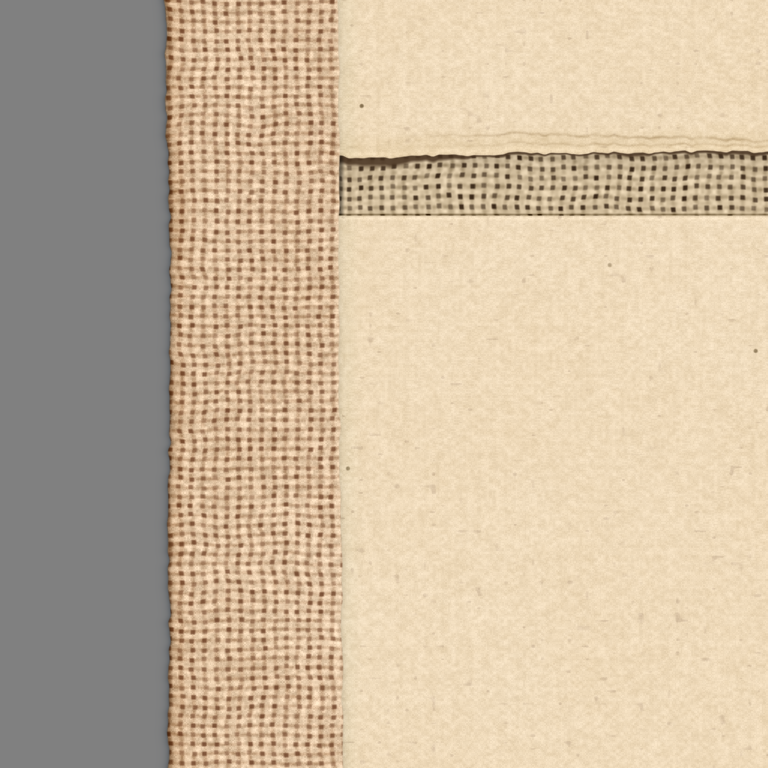
Give the GLSL for this texture, as a WebGL 1 fragment shader.

```glsl
precision highp float;
// Worn book board: a woven cloth spine beside cream paper on a grey ground.
// Cloth is a warped grid of holes joined by thread grooves; paper is fine
// grain with faint fibres, split by a torn slot that shows more cloth.
uniform vec2 u_resolution;

float hash(vec2 p) {
  return fract(sin(dot(p, vec2(127.1, 311.7))) * 43758.5453);
}

float noise(vec2 p) {
  vec2 i = floor(p), f = fract(p);
  f = f * f * (3.0 - 2.0 * f);
  return mix(mix(hash(i), hash(i + vec2(1.0, 0.0)), f.x),
             mix(hash(i + vec2(0.0, 1.0)), hash(i + 1.0), f.x), f.y);
}

float fbm(vec2 p) {
  float sum = 0.0, amp = 0.5;
  for (int i = 0; i < 4; i++) {
    sum += amp * noise(p);
    p = p * 2.03 + 17.3;
    amp *= 0.5;
  }
  return sum;
}

float dot2d(vec2 p, vec2 center) {
  return 1.0 - smoothstep(0.001, 0.004, length(p - center));
}

// Returns hole darkness in x and thread relief in y.
vec2 weave(vec2 p, vec2 pitch) {
  vec2 warp = vec2(noise(p * vec2(12.0, 38.0)), noise(p * vec2(24.0, 13.0) + 9.0)) - 0.5;
  vec2 q = (p + warp * 0.006) / pitch;
  vec2 cell = floor(q), f = fract(q) - 0.5;
  vec2 groove = 0.5 - 0.5 * cos(6.2832 * q);
  groove *= groove;
  f += (vec2(hash(cell), hash(cell + 31.0)) - 0.5) * 0.2;
  vec2 box = 1.0 - smoothstep(vec2(0.08, 0.10), vec2(0.32, 0.36), abs(f));
  float hole = box.x * box.y * (0.45 + 0.55 * hash(cell + 57.0));
  float across = groove.x * (0.3 + 1.1 * noise(q * vec2(1.0, 1.6) + 5.0));
  float along = groove.y * (0.3 + 1.1 * noise(q * vec2(1.6, 1.0) + 23.0));
  return vec2(hole, 0.55 - max(across, along));
}

vec3 paperColor(vec2 p) {
  vec3 c = vec3(0.936, 0.855, 0.730);
  c += (fbm(p * 9.0) - 0.47) * vec3(0.012, 0.02, 0.03);
  c += (noise(p * vec2(95.0, 110.0)) - 0.5) * vec3(0.022, 0.026, 0.034);
  c += (noise(p * vec2(205.0, 225.0) + 40.0) - 0.5) * vec3(0.05, 0.055, 0.065);
  c += (hash(floor(p * 512.0)) - 0.5) * 0.036;
  // Faint smudged fibres and a few darker marks
  float fibre = noise(p * vec2(85.0, 120.0) + 70.0);
  c -= smoothstep(0.86, 0.99, fibre) * vec3(0.08, 0.085, 0.075);
  c -= 0.42 * dot2d(p, vec2(0.471, 0.862)) + 0.35 * dot2d(p, vec2(0.984, 0.543));
  c -= 0.30 * dot2d(p, vec2(0.453, 0.390)) + 0.22 * dot2d(p, vec2(0.794, 0.655));
  // Cooler band next to the spine
  float band = 1.0 - smoothstep(0.450, 0.475, p.x);
  return c - band * vec3(0.016, 0.006, 0.008);
}

void main() {
  vec2 p = gl_FragCoord.xy / u_resolution;
  float px = 1.0 / u_resolution.y;

  // Paper, with creases above the tear
  vec3 color = paperColor(p);
  float torn = 0.796 + 0.005 * smoothstep(0.60, 0.67, p.x)
             + 0.004 * (noise(vec2(p.x * 28.0, 2.0)) - 0.5)
             + 0.003 * (noise(vec2(p.x * 110.0, 5.0)) - 0.5);
  float above = p.y - torn;
  float creaseY = 0.025 - 0.012 * smoothstep(0.62, 1.0, p.x) + 0.006 * (noise(vec2(p.x * 9.0, 7.0)) - 0.5);
  float creases = exp(-pow((above - creaseY) / 0.002, 2.0))
                + 0.7 * exp(-pow((above - creaseY * 0.5) / 0.0018, 2.0));
  creases *= 0.4 + noise(p * vec2(45.0, 90.0));
  color -= creases * smoothstep(0.52, 0.68, p.x) * vec3(0.10, 0.11, 0.12);
  color -= (1.0 - smoothstep(0.01, 0.04, above)) * step(0.0, above) * vec3(0.025, 0.03, 0.045);
  color += exp(-pow((above - 0.005) / 0.003, 2.0)) * 0.03;

  // Cloth in the slot, shaded by the torn lip
  vec2 slotWeave = weave(p + vec2(0.004, 0.003), vec2(0.0146, 0.0132));
  vec3 slot = vec3(0.80, 0.72, 0.59) + slotWeave.y * 0.13;
  slot += (noise(p * 200.0) - 0.5) * 0.16;
  slot = mix(slot, vec3(0.22, 0.15, 0.09), slotWeave.x);
  float lip = 0.002 + 0.008 * (1.0 - smoothstep(0.49, 0.63, p.x)) + 0.005 * (noise(vec2(p.x * 35.0, 3.0)) - 0.4);
  float shade = 1.0 - smoothstep(lip * 0.6, lip + 0.003, -above);
  slot *= 1.0 - 0.12 * exp(min(above, 0.0) * 70.0);
  slot = mix(slot, vec3(0.27, 0.19, 0.12), shade * 0.85);
  slot *= 1.0 - 0.4 * (1.0 - smoothstep(0.443, 0.450, p.x));
  float bottom = 0.7195;
  color = mix(color, slot, smoothstep(-px, px, p.y - bottom) * smoothstep(-px, px, -above));
  color -= exp(-pow((p.y - bottom - 0.001) / 0.0016, 2.0)) * 0.28;
  color += exp(-pow((p.y - bottom + 0.004) / 0.002, 2.0)) * 0.035;

  // Cloth spine
  vec2 spineWeave = weave(p, vec2(0.0152, 0.0124));
  vec3 cloth = vec3(0.855, 0.735, 0.605) + spineWeave.y * vec3(0.13, 0.155, 0.165);
  cloth += (fbm(p * vec2(10.0, 7.0)) - 0.47) * vec3(0.05, 0.06, 0.07);
  cloth += (noise(p * vec2(190.0, 215.0)) - 0.5) * 0.16;
  cloth += (hash(floor(p * 512.0) + 7.0) - 0.5) * 0.07;
  cloth = mix(cloth, vec3(0.42, 0.25, 0.15), spineWeave.x * 0.85);
  float leftEdge = 0.220 + 0.004 * (noise(vec2(p.y * 9.0, 1.0)) - 0.5)
                 + 0.004 * (noise(vec2(p.y * 85.0, 4.0)) - 0.5) - 0.004 * smoothstep(0.75, 0.9, p.y);
  float inset = p.x - leftEdge;
  cloth -= exp(-max(inset, 0.0) / 0.012) * vec3(0.09, 0.13, 0.16);
  cloth *= 1.0 - 0.38 * exp(-max(inset, 0.0) / 0.0035);
  float rightEdge = 0.441 + 0.005 * (1.0 - smoothstep(0.0, 0.7, p.y)) + 0.003 * (noise(vec2(p.y * 45.0, 8.0)) - 0.5);
  color *= 1.0 - 0.10 * exp(-max(p.x - rightEdge, 0.0) / 0.004);
  color = mix(color, cloth, 1.0 - smoothstep(-0.0015, 0.0015, p.x - rightEdge));

  // Grey ground with a narrow cool shadow along the cloth
  vec3 ground = vec3(0.502) - exp(min(inset, 0.0) / 0.004) * vec3(0.15, 0.13, 0.11);
  color = mix(ground, color, smoothstep(-0.0015, 0.0015, inset));
  gl_FragColor = vec4(clamp(color, 0.0, 1.0), 1.0);
}
```
